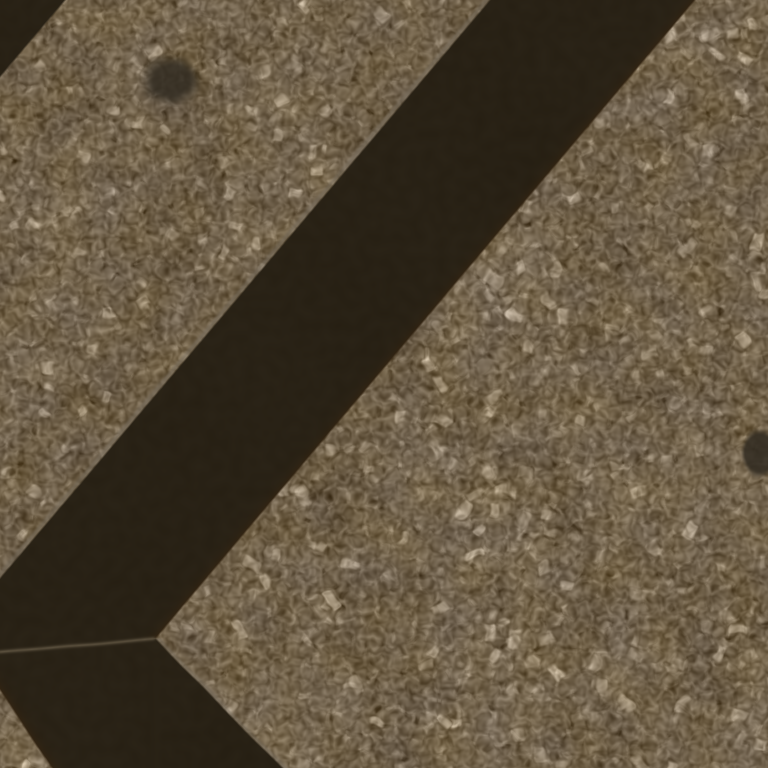
Reproduce this texture procedurally as a three.js fragment shader.

```glsl
// Speckled terrazzo slabs divided by dark diagonal inlay strips with a mitred joint.
varying vec2 vUv;

const vec3 STONE = vec3(0.435, 0.375, 0.285);
const vec3 INLAY = vec3(0.158, 0.130, 0.082);
const vec3 SEAM = vec3(0.34, 0.30, 0.23);
const vec3 PIT = vec3(0.20, 0.175, 0.135);
const vec3 COOL_RIM = vec3(0.47, 0.43, 0.37);
const vec3 WARM_RIM = vec3(0.22, 0.145, 0.06);
const vec2 JOINT = vec2(0.202, 0.168);  // where the strips meet
const float EDGE_SOFT = 0.0018;
const float CHIP_SOFT = 0.0022;
const float GRAIN = 0.13;

vec2 hash2(vec2 p) {
  vec3 q = fract(vec3(p.xyx) * vec3(0.1031, 0.1030, 0.0973));
  q += dot(q, q.yzx + 33.33);
  return fract((q.xx + q.yz) * q.zy);
}

float gradientDot(vec2 cell, vec2 offset) {
  float a = 6.2832 * hash2(cell).x;
  return dot(vec2(cos(a), sin(a)), offset);
}

float gradientNoise(vec2 p) {
  vec2 i = floor(p), f = fract(p);
  vec2 u = f * f * f * (f * (f * 6.0 - 15.0) + 10.0);
  vec2 e = vec2(0.0, 1.0);
  return mix(
    mix(gradientDot(i, f), gradientDot(i + e.yx, f - e.yx), u.x),
    mix(gradientDot(i + e.xy, f - e.xy), gradientDot(i + e.yy, f - e.yy), u.x), u.y);
}

// Signed distance to the line a-b, positive on its right-hand side
float rightOf(vec2 p, vec2 a, vec2 b) {
  vec2 d = normalize(b - a);
  return dot(p - a, vec2(d.y, -d.x));
}

float cover(float d) {
  return smoothstep(-EDGE_SOFT, EDGE_SOFT, d);
}

// Brightness of randomly turned rounded chips, one per occupied grid cell
float chips(vec2 p, float scale, float density, float stretch, float seed) {
  vec2 g = p * scale, home = floor(g);
  float soft = CHIP_SOFT * scale, best = 0.0;
  for (int y = -1; y <= 1; y++) {
    for (int x = -1; x <= 1; x++) {
      vec2 cell = home + vec2(float(x), float(y));
      vec2 place = hash2(cell + seed);
      vec2 form = hash2(cell + seed + 57.0);
      vec2 kind = hash2(cell + seed + 113.0);
      float a = 6.2832 * form.x, c = cos(a), s = sin(a);
      vec2 d = g - cell - place;
      d = vec2(c * d.x + s * d.y, c * d.y - s * d.x);
      vec2 halfSize = vec2(0.08 + stretch * form.y, 0.06 + 0.08 * kind.y);
      float sd = length(max(abs(d) - halfSize, 0.0)) - 0.09;
      float mask = 1.0 - smoothstep(-soft, soft, sd);
      best = max(best, mask * step(kind.x, density) * (0.45 + 0.55 * place.y));
    }
  }
  return best;
}

vec3 terrazzo(vec2 p, float leftSlab) {
  vec2 bend = vec2(gradientNoise(p * 65.0), gradientNoise(p * 65.0 + 31.0));
  vec2 q = p + 0.005 * bend;
  float stretch = mix(0.25, 0.12, leftSlab);
  float tone = 0.045 * gradientNoise(p * 7.0) + 0.06 * gradientNoise(p * 24.0);
  tone += GRAIN * gradientNoise(q * 85.0) + GRAIN * gradientNoise(q * 150.0 + 9.0);
  tone -= 0.10 * chips(q, 62.0, 0.22, 0.12, 301.0);
  tone += 0.09 * chips(q, 88.0, 0.45, stretch, 11.0);
  tone += 0.13 * chips(q, 52.0, 0.32, stretch, 71.0);
  tone += 0.21 * chips(q, 32.0, 0.22, stretch, 173.0);
  float tint = 0.035 * gradientNoise(p * 18.0 + 5.0);
  return STONE + tone + vec3(-0.3, 0.0, 1.0) * tint;
}

float pit(vec2 p, vec2 center, vec2 radius, float soft) {
  float wobble = 0.15 * gradientNoise(p * 45.0);
  return 1.0 - smoothstep(1.0 - soft, 1.0 + soft, length((p - center) / radius) + wobble);
}

void main() {
  vec2 p = vUv;
  vec2 w = p + 0.0015 * gradientNoise(p * 14.0);

  // Strip boundaries
  float upper = rightOf(w, vec2(0.0, 0.247), vec2(0.638, 1.0));
  float lower = -rightOf(w, JOINT, vec2(0.905, 1.0));
  float corner = -rightOf(w, vec2(0.0, 0.900), vec2(0.085, 1.0));
  float returnRight = rightOf(w, JOINT, vec2(0.368, 0.0));
  float returnLeft = -rightOf(w, vec2(0.0, 0.102), vec2(0.068, 0.0));
  float joint = -rightOf(w, vec2(0.0, 0.151), JOINT);
  float diagonal = min(min(upper, lower), joint);
  float branch = min(min(returnRight, returnLeft), -joint);
  float inlay = max(max(diagonal, branch), corner);

  // Stone with two worn pits
  vec3 color = terrazzo(p, cover(-upper));
  float pits = pit(p, vec2(0.222, 0.895), vec2(0.034, 0.028), 0.35);
  pits = max(pits, pit(p, vec2(0.988, 0.410), vec2(0.021, 0.030), 0.2));
  color = mix(color, PIT, 0.88 * pits);

  // Pale arris on the upper slab and along the return
  float coolLine = exp(-pow((upper + 0.003) / 0.0035, 2.0));
  coolLine = max(coolLine, exp(-pow((returnRight + 0.002) / 0.003, 2.0)) * cover(-joint));
  color = mix(color, COOL_RIM, 0.6 * coolLine);

  // Inlay with a warm reflected rim and a thin seam
  vec3 dark = INLAY + 0.012 * gradientNoise(p * 60.0) + 0.008 * gradientNoise(p * 5.0);
  float warm = exp(-abs(lower) / 0.005) * cover(joint);
  warm = max(warm, exp(-abs(returnLeft) / 0.006) * cover(-joint));
  dark = mix(dark, WARM_RIM, 0.65 * warm);
  color = mix(color, dark, cover(inlay));
  float seam = exp(-pow(joint / 0.0026, 2.0)) * (1.0 - smoothstep(0.198, 0.206, p.x));
  color = mix(color, SEAM, 0.85 * seam);

  gl_FragColor = vec4(clamp(color, 0.0, 1.0), 1.0);
}
```
